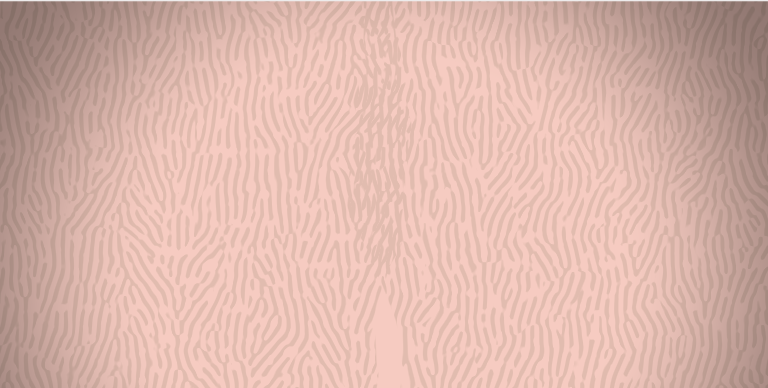
Write a WebGL 2 fragment shader that draws this pattern.

```glsl
#version 300 es
precision highp float;

uniform vec2 u_resolution;
out vec4 fragColor;

#define GRAIN 43.0        // lines per canvas height
#define CELL 0.066        // size of one patch of coherent grain
#define TILT 1.5          // swing of the grain direction, radians
#define SWIRL 6.5         // frequency of the direction changes
#define LINE_CUT 0.13     // higher gives thinner lines
#define DASH_DEPTH 1.1    // how strongly lines are broken up
#define SHADE 0.41        // darkness of the corners
#define SKIN vec3(0.965, 0.797, 0.757)
#define LINE vec3(0.884, 0.737, 0.686)
#define RIM vec3(0.93, 0.92, 0.92)

const float TAU = 6.2831853;

vec2 hash2(vec2 p) {
    uvec2 v = uvec2(ivec2(floor(p)) + 32768);
    v = v * 1664525u + 1013904223u;
    v.x += v.y * 1664525u;
    v.y += v.x * 1664525u;
    v ^= v >> 16u;
    v.x += v.y * 1664525u;
    v.y += v.x * 1664525u;
    v ^= v >> 16u;
    return vec2(v & 65535u) / 65536.0;
}

float cornerSlope(vec2 cell, vec2 offset) {
    float angle = TAU * hash2(cell).x;
    return dot(vec2(cos(angle), sin(angle)), offset);
}

float gradientNoise(vec2 p) {
    vec2 i = floor(p), f = p - i;
    vec2 u = f * f * f * (f * (f * 6.0 - 15.0) + 10.0);
    vec2 e = vec2(1.0, 0.0);
    float low = mix(cornerSlope(i, f), cornerSlope(i + e, f - e), u.x);
    float high = mix(cornerSlope(i + e.yx, f - e.yx), cornerSlope(i + 1.0, f - 1.0), u.x);
    return mix(low, high, u.y);
}

// Sum of oriented wave patches: evenly spaced lines that fork, end and curl
float grainWave(vec2 p) {
    vec2 g = p / CELL, home = floor(g);
    vec2 wave = vec2(0.0);
    for (int y = -1; y <= 1; y++)
    for (int x = -1; x <= 1; x++)
    for (int k = 0; k < 2; k++) {
        vec2 cell = home + vec2(x, y);
        vec2 seed = cell + float(k) * vec2(371.0, 913.0);
        vec2 center = cell + hash2(seed);
        vec2 d = g - center;
        float weight = max(0.0, 1.0 - dot(d, d));
        if (weight <= 0.0) continue;
        float tilt = TILT * gradientNoise(center * CELL * SWIRL) - 0.08;
        float across = dot(d, vec2(cos(tilt), sin(tilt))) * CELL;
        float phase = TAU * (across * GRAIN + hash2(seed + 157.0).x);
        wave += weight * weight * vec2(cos(phase), sin(phase));
    }
    return wave.x / (length(wave) + 0.12);
}

// Coverage of the broken grain lines
float grainLines(vec2 p, float pixel) {
    float gaps = smoothstep(0.12, 0.42, gradientNoise(p * vec2(38.0, 27.0) + 71.0));
    float level = grainWave(p) - LINE_CUT - DASH_DEPTH * gaps;
    return clamp(level / (TAU * GRAIN * pixel) + 0.5, 0.0, 1.0);
}

void main() {
    vec2 uv = gl_FragCoord.xy / u_resolution;
    float pixel = 1.0 / u_resolution.y;
    vec2 p = gl_FragCoord.xy * pixel;

    // Two sheets of grain overlap at the seam and part near the bottom
    float overlap = mix(-0.03, 0.072, smoothstep(0.14, 0.48, uv.y))
                  - 0.035 * smoothstep(0.6, 1.0, uv.y);
    float seam = 0.5 * u_resolution.x * pixel
               + 0.012 * sin(7.0 * uv.y + 1.6) - 0.025 * smoothstep(0.5, 1.0, uv.y);
    float side = p.x - seam;
    float ragged = 0.022 * gradientNoise(vec2(uv.y * 13.0, 4.5));
    float leftSheet = smoothstep(-pixel, pixel, overlap + ragged - side);
    float rightSheet = smoothstep(-pixel, pixel, overlap - ragged + side);
    float leftLines = grainLines(p, pixel) * leftSheet;
    float rightLines = grainLines(p + vec2(5.37, 2.81), pixel) * rightSheet;
    vec3 color = mix(SKIN, LINE, max(leftLines, rightLines));

    // Shadow gathering at the sides and upper corners
    float reach = length((uv - vec2(0.5, 0.3)) / vec2(0.5, 0.9));
    color *= 1.0 - SHADE * smoothstep(0.6, 1.26, reach);

    // Pale rim along the top
    color = mix(color, RIM, smoothstep(-0.5, 0.5, (uv.y - 0.9965) / pixel));
    fragColor = vec4(color, 1.0);
}
```
